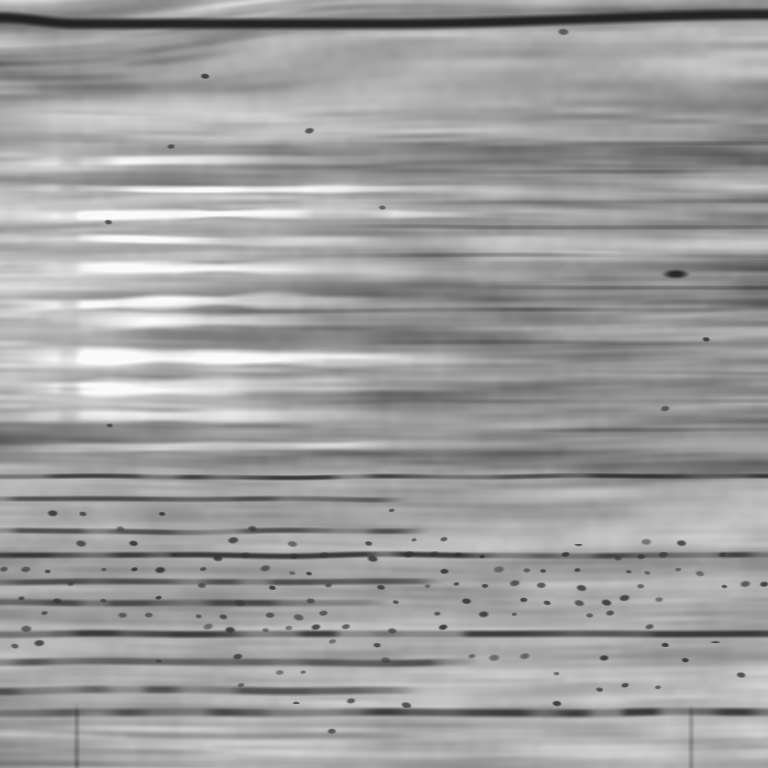
Reproduce this texture procedurally as a WebGL 1 fragment shader.

```glsl
precision highp float;
// Weathered grey boards seen at a low angle: stretched noise makes the grain,
// loops add pale glints above, and broken dark joints with scattered specks
// below. A thick wavy gap closes the top edge.

uniform vec2 u_resolution;

float hash(vec2 p) {
  return fract(sin(dot(p, vec2(127.1, 311.7))) * 43758.5453);
}

float noise(vec2 p) {
  vec2 i = floor(p), f = fract(p);
  f = f * f * (3.0 - 2.0 * f);
  return mix(mix(hash(i), hash(i + vec2(1.0, 0.0)), f.x),
             mix(hash(i + vec2(0.0, 1.0)), hash(i + 1.0), f.x), f.y);
}

// Horizontal fibres in three sizes, centred on zero
float grain(vec2 p) {
  return 0.45 * noise(p * vec2(2.0, 34.0)) + 0.33 * noise(p * vec2(4.0, 78.0) + 17.0)
       + 0.22 * noise(p * vec2(9.0, 165.0) + 41.0) - 0.5;
}

// Soft stripe of the given half width around distance zero
float stripe(float d, float halfWidth) {
  return 1.0 - smoothstep(halfWidth * 0.3, halfWidth * 1.7, abs(d));
}

// Pale streaks fading to the right, with thin dark cracks between them
float glintsAndCracks(vec2 p) {
  float light = 0.0;
  for (int i = 0; i < 11; i++) {
    float k = float(i);
    float h = hash(vec2(k, 3.7));
    float y = 0.425 + 0.037 * k + 0.012 * (h - 0.5);
    float bend = 0.010 * (noise(vec2(p.x * 3.0, k * 7.3)) - 0.5);
    float strong = exp(-pow((y - 0.55) / 0.12, 2.0));
    float reach = 0.22 + 0.55 * hash(vec2(k, 9.1));
    float along = smoothstep(-0.05, 0.11, p.x - 0.1 * h)
                * (1.0 - smoothstep(reach * 0.5, reach + 0.2, p.x));
    float patchy = 0.45 + 0.55 * smoothstep(0.2, 0.6, noise(vec2(p.x * 9.0, k * 5.1)));
    float thick = mix(0.0045, 0.0085, strong) * (0.65 + 0.7 * noise(vec2(p.x * 14.0, k)));
    light += 0.36 * stripe(p.y - y - bend, thick) * along * mix(patchy, 1.0, strong);
    float crack = stripe(p.y - y - 0.018 + 0.5 * bend, 0.0026);
    light -= 0.2 * crack * smoothstep(0.2, 0.9, p.x + 0.4 * h - 0.2)
           * noise(vec2(p.x * 7.0, k + 30.0));
  }
  return light;
}

// Broken joints between the lower boards; every third one is heavy
float joints(vec2 p) {
  float dark = 0.0;
  for (int i = 0; i < 10; i++) {
    float k = float(i);
    float heavy = 0.5 + 0.5 * cos(k * 2.0944);
    float y = 0.073 + 0.034 * k + 0.008 * sin(k * 5.0) * (1.0 - heavy);
    float wobble = 0.004 * (noise(vec2(p.x * 8.0, k * 3.1)) - 0.5);
    float dashes = smoothstep(0.1, 0.75, noise(vec2(p.x * 24.0, k * 4.7)));
    float reach = mix(0.15 + 0.35 * hash(vec2(k, 5.3)), 1.2, heavy);
    float along = 1.0 - smoothstep(reach, reach + 0.06, p.x);
    float thick = mix(0.0048, 0.0028, k / 9.0);
    dark = max(dark, stripe(p.y - y - wobble, thick) * along
                   * (0.45 + 0.55 * dashes) * mix(0.75, 1.0, heavy));
  }
  return dark;
}

// Small dark flattened specks, one at most in each cell
float specks(vec2 p) {
  vec2 grid = p / vec2(0.034, 0.019);
  grid.x += 0.5 * mod(floor(grid.y), 2.0);
  vec2 cell = floor(grid);
  vec2 jitter = vec2(hash(cell), hash(cell + 31.0)) - 0.5;
  vec2 d = (fract(grid) - 0.5 - jitter * vec2(0.5, 0.4)) * vec2(0.034, 0.019);
  d.y -= 0.25 * d.x * jitter.y;
  float radius = 0.55 + 0.5 * hash(cell + 7.0);
  float dense = smoothstep(0.15, 0.18, p.y) * (1.0 - smoothstep(0.27, 0.30, p.y));
  float scarce = smoothstep(0.07, 0.09, p.y) * (1.0 - smoothstep(0.33, 0.35, p.y));
  float present = step(hash(cell + 13.0), 0.15 * scarce + 0.35 * dense);
  float spot = 1.0 - smoothstep(0.5, 1.25, length(d / vec2(0.0068, 0.0042)) / radius);
  return spot * present * (0.55 + 0.45 * hash(cell + 19.0));
}

void main() {
  vec2 p = gl_FragCoord.xy / u_resolution;
  float lower = 1.0 - smoothstep(0.36, 0.39, p.y);
  float upper = smoothstep(0.84, 0.96, p.y);
  float middle = smoothstep(0.40, 0.48, p.y) * (1.0 - smoothstep(0.78, 0.88, p.y));

  // Fibres wander, and slope upward at the top left
  vec2 q = p;
  q.y += 0.012 * (noise(p * vec2(3.0, 7.0)) - 0.5);
  q.y -= 0.045 * upper * smoothstep(0.0, 0.5, p.x);

  // Board tone, sheen from the left, and grain
  float tone = mix(0.585, 0.655, lower) + 0.04 * (1.0 - smoothstep(0.15, 0.18, p.y));
  tone += middle * (0.11 * (1.0 - smoothstep(0.0, 0.5, p.x)) - 0.03 * p.x);
  tone += grain(q) * mix(0.58, 0.36, lower);
  tone += 0.09 * (noise(p * vec2(14.0, 36.0)) - 0.5) + 0.03 * (noise(p * 70.0) - 0.5);
  float fineLines = noise(vec2(p.x * 5.0, q.y * 125.0));
  tone += 0.22 * (fineLines - 0.5) * (1.0 - smoothstep(0.05, 0.07, p.y));

  // Glints, interrupted by a faint upright bar, and a dark knot
  float bar = stripe(p.x - 0.09, 0.012) * middle;
  tone += glintsAndCracks(p) * (1.0 - 0.5 * bar);
  float knot = length((p - vec2(0.88, 0.643)) / vec2(0.018, 0.006));
  tone -= 0.4 * (1.0 - smoothstep(0.3, 1.2, knot));

  // Joints, specks and upright seams of the lower boards
  tone = mix(tone, 0.17, 0.88 * joints(p));
  tone = mix(tone, 0.19, 0.9 * specks(p));
  float seams = stripe(abs(p.x - 0.5) - 0.4, 0.003) * (1.0 - smoothstep(0.06, 0.09, p.y));
  tone -= 0.13 * seams;

  // Wavy gap under the pale top board
  float gapY = 0.969 + 0.012 * smoothstep(0.5, 1.0, p.x) + 0.008 * (1.0 - smoothstep(0.0, 0.1, p.x));
  tone += 0.09 * smoothstep(0.0, 0.01, p.y - gapY);
  tone = mix(tone, 0.12, 0.95 * stripe(p.y - gapY, 0.0062));

  gl_FragColor = vec4(vec3(clamp(tone, 0.08, 0.98)), 1.0);
}
```
